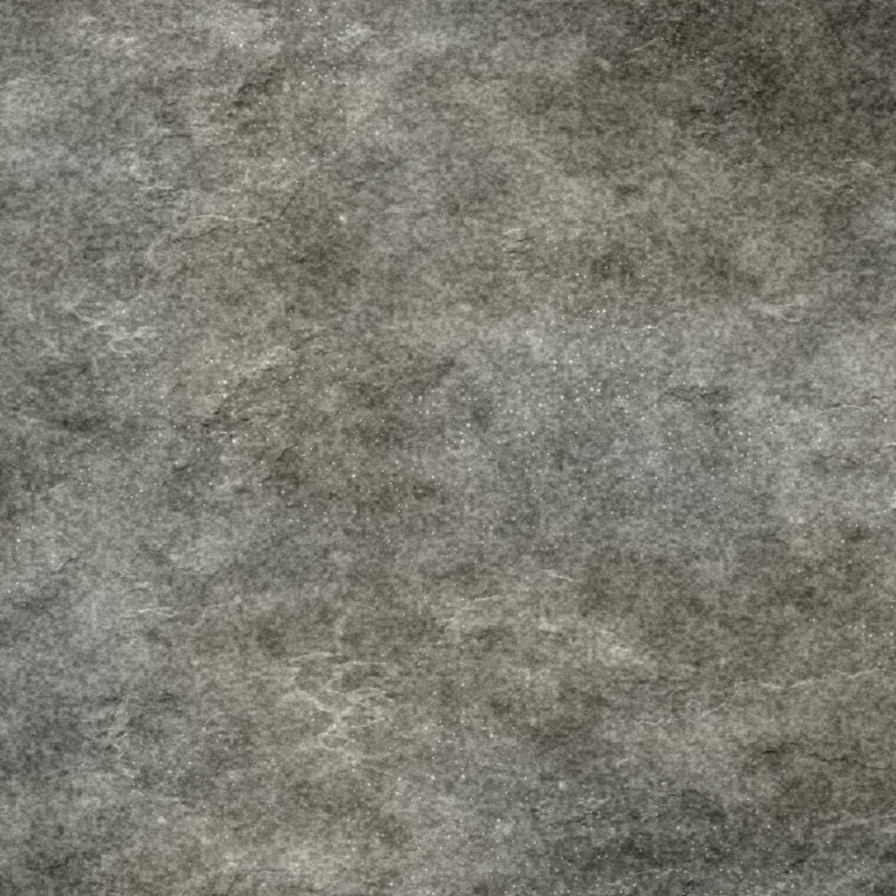
Reproduce this texture procedurally as a Shadertoy shader.

```glsl
// Weathered grey stone slab with flaked layers, fine grain and mineral specks.

const vec3 STONE_GREY = vec3(0.484, 0.478, 0.441);
const vec3 WARM_SHIFT = vec3(0.020, 0.004, -0.026);
const vec2 TO_LIGHT = vec2(-0.0016, 0.0028);

// Integer hash of a lattice cell, from 0 to 1
float hash(vec2 cell, uint seed) {
    uvec2 q = uvec2(ivec2(cell));
    uint h = q.x * 1597334673u ^ q.y * 3812015801u ^ seed * 2798796415u;
    h = (h ^ (h >> 16)) * 2146121005u;
    h = (h ^ (h >> 15)) * 2221713035u;
    h ^= h >> 16;
    return float(h >> 8) / 16777216.0;
}

// Smooth value noise centred on zero
float noise(vec2 p, uint seed) {
    vec2 cell = floor(p);
    vec2 f = fract(p);
    f = f * f * (3.0 - 2.0 * f);
    float low = mix(hash(cell, seed), hash(cell + vec2(1, 0), seed), f.x);
    float high = mix(hash(cell + vec2(0, 1), seed), hash(cell + 1.0, seed), f.x);
    return mix(low, high, f.y) - 0.5;
}

// Rotated octaves, normalised by their total weight
float fbm(vec2 p, int octaves, float gain, uint seed) {
    float sum = 0.0, weight = 1.0, total = 0.0;
    for (int i = 0; i < octaves; i++) {
        sum += weight * noise(p, seed + uint(i));
        total += weight;
        weight *= gain;
        p = mat2(1.6, 1.2, -1.2, 1.6) * p + 7.3;
    }
    return sum / total;
}

// Ragged plateau left where a thin layer of stone has not broken away
float flake(vec2 p, float scale, float level, uint seed) {
    float height = fbm(p * vec2(0.8, 1.25) * scale, 7, 0.58, seed);
    return smoothstep(-0.018, 0.018, height - level);
}

// Flake tone plus a lit upper rim and a shadow below it
float flakeTone(vec2 p, float scale, float level, float contrast, uint seed) {
    float here = flake(p, scale, level, seed);
    float rim = here - flake(p + TO_LIGHT, scale, level, seed);
    float worn = smoothstep(-0.08, 0.16, noise(p * 9.0, seed + 20u));
    return contrast * (here - 0.5) + 0.11 * rim * worn;
}

// Scattered round specks with random place, size and brightness
float specks(vec2 p, float scale, float share, uint seed) {
    vec2 cell = floor(p * scale);
    vec2 center = 0.3 + 0.4 * vec2(hash(cell, seed), hash(cell, seed + 1u));
    float radius = mix(0.12, 0.30, hash(cell, seed + 2u));
    float dist = length(fract(p * scale) - center);
    float present = step(hash(cell, seed + 3u), share);
    float glint = mix(0.3, 1.0, hash(cell, seed + 4u));
    return present * glint * (1.0 - smoothstep(radius * 0.4, radius * 1.4, dist));
}

// Thin broken mineral veins along the zero line of a noise field
float veins(vec2 p, uint seed) {
    float line = abs(fbm(p * vec2(3.0, 7.0), 6, 0.55, seed));
    float mask = smoothstep(0.13, 0.30, noise(p * vec2(8.0, 11.0), seed + 9u));
    return mask * (1.0 - smoothstep(0.003, 0.018, line));
}

float segmentDistance(vec2 p, vec2 a, vec2 b) {
    vec2 along = b - a;
    float t = clamp(dot(p - a, along) / dot(along, along), 0.0, 1.0);
    return length(p - a - along * t);
}

void mainImage(out vec4 fragColor, in vec2 fragCoord) {
    vec2 uv = fragCoord / iResolution.y;
    vec2 warp = vec2(noise(uv * 14.0, 90u), noise(uv * 14.0, 91u));
    vec2 p = uv + 0.012 * warp;

    // Broad clouds, layered flakes and mottling
    float cloud = fbm(p * vec2(2.6, 4.2), 5, 0.55, 1u);
    float tone = 0.32 * cloud;
    tone += flakeTone(p, 3.2, 0.015, 0.058, 11u);
    tone += flakeTone(p + 3.7, 7.0, 0.055, 0.042, 41u);
    tone += 0.26 * fbm(p * vec2(19.0, 27.0), 4, 0.7, 61u);

    // Dark pits and sandy grain
    float pits = smoothstep(0.15, 0.32, fbm(p * vec2(30.0, 42.0), 3, 0.5, 71u));
    tone -= 0.075 * pits;
    tone += 0.30 * fbm(uv * vec2(190.0, 230.0), 2, 0.75, 81u);

    // Glinting specks, pale chips, veins and one scuffed scratch
    float patchy = smoothstep(-0.25, 0.3, noise(uv * 6.0, 95u));
    tone += 0.24 * patchy * specks(uv, 125.0, 0.24, 101u);
    tone += 0.15 * specks(uv + 0.035 * warp, 46.0, 0.035, 111u);
    tone += 0.13 * veins(p, 121u);
    float scratch = segmentDistance(uv + 0.004 * warp, vec2(0.22, 0.44), vec2(0.41, 0.54));
    float scuff = 0.6 + noise(uv * 70.0, 131u);
    tone += 0.10 * scuff * (1.0 - smoothstep(0.001, 0.008, scratch));

    // Brownish and bluish areas, browner where the stone is dark
    float warmth = 1.5 * fbm(p * vec2(3.0, 4.0), 4, 0.5, 141u) - 0.8 * cloud;
    vec3 color = STONE_GREY + tone + WARM_SHIFT * warmth;
    fragColor = vec4(clamp(color, 0.0, 1.0), 1.0);
}
```
